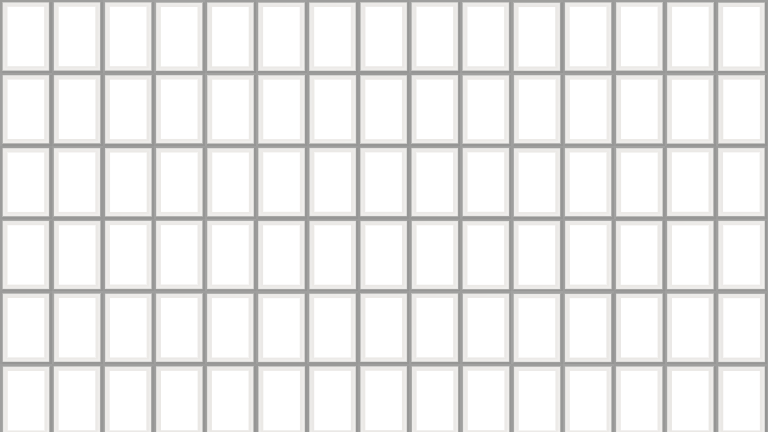
Give the GLSL for this pattern, as a Shadertoy shader.

```glsl
// Lengths are fractions of the canvas height
const vec2 PERIOD = vec2(0.1183, 0.1685);
const vec2 ORIGIN = vec2(0.0010, 0.0005);   // top left corner of the grid
const vec2 FRAME_HALF = vec2(0.0542, 0.0794);
const vec2 PANEL_HALF = vec2(0.0424, 0.0688);
const float FACE_WIDTH = 0.0062;
const float RIM_WIDTH = 0.0010;
const float JITTER = 0.0004;
const float TONE_VARIATION = 0.012;

const vec3 WALL = vec3(0.590, 0.590, 0.586);
const vec3 WALL_LIT = vec3(0.660, 0.660, 0.656);
const vec3 RIM = vec3(0.760, 0.760, 0.750);
const vec3 FACE = vec3(0.932, 0.926, 0.918);
const vec3 MAT = vec3(0.922, 0.914, 0.904);
const vec3 PANEL = vec3(1.0);

float hash(vec2 p) {
    return fract(sin(dot(p, vec2(127.1, 311.7))) * 43758.5453);
}

float boxDistance(vec2 p, vec2 halfSize) {
    vec2 d = abs(p) - halfSize;
    return length(max(d, 0.0)) + min(max(d.x, d.y), 0.0);
}

float coverage(float dist, float pixel) {
    return clamp(0.5 - dist / pixel, 0.0, 1.0);
}

void mainImage(out vec4 fragColor, in vec2 fragCoord) {
    float pixel = 1.0 / iResolution.y;
    vec2 pos = vec2(fragCoord.x, iResolution.y - fragCoord.y) * pixel;

    // Repeat the frame, counting rows downwards
    vec2 grid = (pos - ORIGIN) / PERIOD;
    vec2 cell = floor(grid);
    vec2 local = (fract(grid) - 0.5) * PERIOD;

    // Small differences in hanging and tone
    vec2 shift = vec2(hash(cell), hash(cell + 19.3)) - 0.5;
    float tone = (hash(cell + 47.1) - 0.5) * TONE_VARIATION;
    vec2 p = local - 2.0 * JITTER * shift;

    float frame = boxDistance(p, FRAME_HALF);
    float panel = boxDistance(p, PANEL_HALF);

    // Wall, lighter along the left and upper sides of each frame
    float lit = smoothstep(0.001, 0.004, max(-p.x - FRAME_HALF.x, -p.y - FRAME_HALF.y) + 0.0025);
    float litAmount = 0.2 + 0.4 * hash(cell + 73.9);
    vec3 color = mix(WALL, WALL_LIT, lit * litAmount) + tone;

    // Rim, face and mat from the outside in
    float side = dot(p / FRAME_HALF, vec2(0.5));
    vec3 face = FACE + 0.008 * side + tone;
    color = mix(color, RIM, coverage(frame, pixel));
    color = mix(color, face, coverage(frame + RIM_WIDTH, pixel));
    color = mix(color, MAT + tone, coverage(frame + FACE_WIDTH, pixel));

    // Blank panel
    color = mix(color, PANEL, coverage(panel, pixel));
    fragColor = vec4(color, 1.0);
}
```
